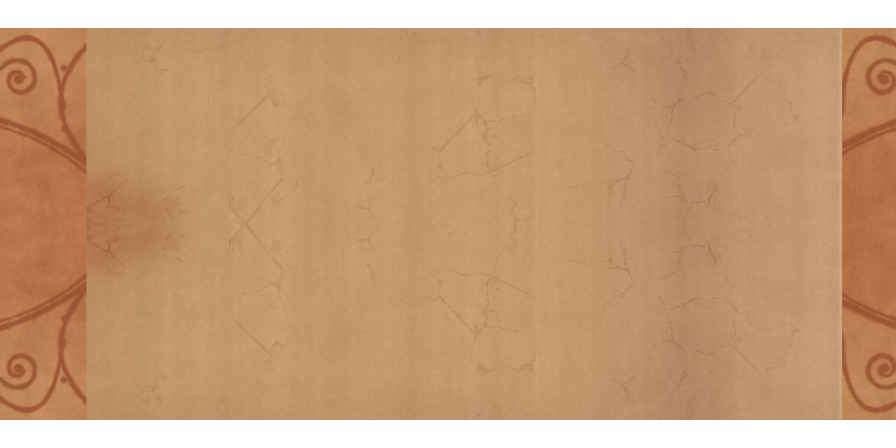
Reproduce this background procedurally as a Shadertoy shader.

```glsl
// Aged parchment between white margins, with rust scrollwork bands at both sides.
// The sheet is mirrored about its horizontal midline; layered sines give stains,
// cellular noise gives grain and cracks, sampled curves and a spiral give the scrolls.

vec2 hash2(vec2 p) {
    vec3 q = fract(p.xyx * vec3(0.1031, 0.1030, 0.0973));
    q += dot(q, q.yzx + 33.33);
    return fract((q.xx + q.yz) * q.zy);
}

// Distances to the nearest and second nearest cell points
vec2 cells(vec2 p) {
    vec2 base = floor(p), nearest = vec2(8.0);
    for (int j = -1; j <= 1; j++)
    for (int i = -1; i <= 1; i++) {
        vec2 cell = base + vec2(i, j);
        float d = length(cell + hash2(cell + 50.0) - p);
        nearest = d < nearest.x ? vec2(d, nearest.x) : vec2(nearest.x, min(nearest.y, d));
    }
    return nearest;
}

// Warped, rotated sine layers, roughly -1 to 1
float mottle(vec2 p) {
    float sum = 0.0, amp = 0.5;
    for (int i = 0; i < 6; i++) {
        p = mat2(0.8, 0.6, -0.6, 0.8) * p * 1.7 + 1.3;
        p += 0.6 * sin(p.yx * 1.3);
        sum += amp * sin(p.x) * sin(p.y);
        amp *= 0.7;
    }
    return sum;
}

float segment(vec2 p, vec2 a, vec2 b) {
    vec2 ab = b - a;
    return length(p - a - ab * clamp(dot(p - a, ab) / dot(ab, ab), 0.0, 1.0));
}

// Distance to a quadratic curve, sampled as short segments
float curve(vec2 p, vec2 a, vec2 b, vec2 c) {
    float d = 9.0;
    vec2 last = a;
    for (int i = 1; i <= 16; i++) {
        float t = float(i) / 16.0;
        vec2 next = mix(mix(a, b, t), mix(b, c, t), t);
        d = min(d, segment(p, last, next));
        last = next;
    }
    return d;
}

// Distance to a spiral that opens over a little more than one turn
float spiral(vec2 p) {
    float angle = atan(p.y, p.x), d = 9.0;
    for (int i = 0; i < 3; i++) {
        float turn = angle + 6.2832 * float(i);
        if (turn > 0.0 && turn < 9.0) d = min(d, abs(length(p) - 0.009 - 0.0042 * turn));
    }
    return d;
}

float glow(vec2 p, vec2 center, vec2 size) {
    vec2 q = (p - center) / size;
    return exp(-dot(q, q));
}

// Signed distance to the ornament of one band
float scrollwork(vec2 p) {
    float d = curve(p, vec2(0.193, 0.396), vec2(0.078, 0.279), vec2(0.193, 0.143)) - 0.005;
    d = min(d, curve(p, vec2(-0.005, 0.385), vec2(0.115, 0.484), vec2(0.141, 0.26)) - 0.0045);
    d = min(d, spiral(p - vec2(0.042, 0.323)) - 0.004);
    d = min(d, length(p - vec2(0.042, 0.323)) - 0.010);
    d = min(d, curve(p, vec2(-0.02, 0.238), vec2(0.10, 0.205), vec2(0.193, 0.135)) - 0.006);
    d = min(d, curve(p, vec2(-0.02, 0.222), vec2(0.10, 0.195), vec2(0.193, 0.115)) - 0.003);
    d = min(d, length(p - vec2(0.143, 0.348)) - 0.007);
    return min(d, length(p - vec2(0.145, 0.213)) - 0.008);
}

void mainImage(out vec4 fragColor, in vec2 fragCoord) {
    vec2 uv = fragCoord / iResolution.xy * vec2(2.0, 1.0);
    float pixel = 1.0 / iResolution.y;
    vec2 p = vec2(uv.x, abs(uv.y - 0.5));

    float stain = mottle(p * 5.0);
    float fine = mottle(p * 22.0 + 4.0);
    float grain = cells(uv * 95.0).x - 0.5;
    float streak = sin(p.x * 31.0 + 1.0) + 0.7 * sin(p.x * 73.0) + 0.5 * sin(p.x * 167.0 + 2.0);

    // Parchment: golden base, grey-rose column, russet left edge, worn margins
    vec3 paper = mix(vec3(0.765, 0.605, 0.425), vec3(0.765, 0.61, 0.45), smoothstep(0.8, 1.9, p.x));
    float rose = 0.65 * exp(-pow((p.x - 1.53) / 0.16, 2.0));
    rose += 0.5 * glow(p, vec2(1.53, 0.34), vec2(0.12, 0.10));
    rose += 0.3 * glow(p, vec2(1.53, 0.0), vec2(0.14, 0.10));
    rose += 0.45 * smoothstep(0.33, 0.44, p.y + 0.04 * stain);
    paper = mix(paper, vec3(0.70, 0.535, 0.40), clamp(rose * (0.8 + 0.5 * stain), 0.0, 1.0));
    float russet = 0.9 * glow(p, vec2(0.18, 0.0), vec2(0.17, 0.13))
                 + 0.4 * glow(p, vec2(0.35, 0.0), vec2(0.07, 0.08))
                 + 0.4 * exp(-pow((p.x - 0.19) / 0.10, 2.0));
    paper = mix(paper, vec3(0.685, 0.47, 0.31), clamp(russet * (0.85 + 0.5 * stain), 0.0, 1.0));
    paper += 0.012 * stain + 0.005 * streak;
    paper += 0.012 * exp(-pow((p.x - 1.197) / 0.004, 2.0));

    // Broken hairline cracks and small brown flecks
    vec2 crack = cells(p * 8.0 + 0.12 * fine);
    float hairline = (1.0 - smoothstep(0.0, 0.05, crack.y - crack.x)) * smoothstep(0.05, 0.5, stain);
    float fleck = smoothstep(0.35, 0.8, fine) * smoothstep(-0.3, 0.6, stain);
    paper -= vec3(0.05, 0.06, 0.06) * hairline + vec3(0.03, 0.04, 0.04) * fleck;

    // Side bands: the right one is the left one reversed
    float rightSide = step(1.0, p.x);
    vec2 q = vec2(mix(p.x, 2.0156 - p.x, rightSide), p.y);
    vec3 band = mix(vec3(0.715, 0.445, 0.285), vec3(0.75, 0.53, 0.35), smoothstep(0.08, 0.40, p.y));
    band += 0.025 * stain + 0.015 * fine;
    float ink = 1.0 - smoothstep(-0.003, 0.003 + pixel, scrollwork(q) + 0.002 * fine);
    band = mix(band, vec3(0.60, 0.32, 0.20), ink * (0.88 + 0.12 * fine));
    float bandEdge = max(0.193 - p.x, p.x - 1.880);
    vec3 color = mix(paper, band, smoothstep(-0.5 * pixel, 0.5 * pixel, bandEdge));
    color += 0.05 * exp(-pow((p.x - 1.876) / 0.003, 2.0));
    color += 0.025 * grain + 0.012 * fine;

    // White margins above and below
    float sheet = smoothstep(-0.5 * pixel, 0.5 * pixel, 0.4375 - p.y);
    fragColor = vec4(mix(vec3(1.0), color, sheet), 1.0);
}
```
